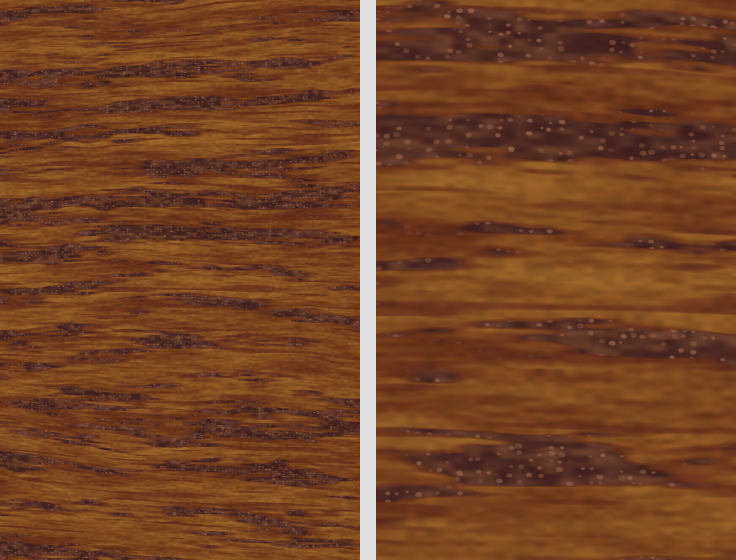
Left: the whole. Right: its middle third, enlarged.
Write a Shadertoy shader that draws this texture.

```glsl
// Stained oak board with horizontal grain: amber fibres crossed by ragged,
// dark violet-brown pore streaks that carry pale specks. Layers of stretched
// value noise, gathered into loose bands, are thresholded into streaks.

const vec3 AMBER      = vec3(0.575, 0.365, 0.150);
const vec3 BROWN      = vec3(0.405, 0.190, 0.085);
const vec3 RED_BROWN  = vec3(0.385, 0.172, 0.098);
const vec3 PORE_DARK  = vec3(0.245, 0.120, 0.120);
const vec3 PORE_LIGHT = vec3(0.420, 0.245, 0.180);
const vec3 SPECK      = vec3(0.590, 0.385, 0.290);

const float SLOPE_BOTTOM = -0.065;   // grain direction at the two ends
const float SLOPE_TOP    =  0.050;
const float WAVE         =  0.016;   // bending of the grain
const float BANDS        = 15.0;     // streak bands per canvas height
const float PORE_LEVEL   =  0.642;   // higher gives fewer dark streaks
const float PORE_EDGE    =  0.034;
const float FIBRE_GAIN   =  2.1;     // contrast of the fibres
const float TOOTH        =  0.17;    // contrast of the finest texture
const vec2  SPECK_GRID   = vec2(165.0, 250.0);
const float SPECK_SHARE  =  0.36;

float hash(vec2 p) {
    vec3 a = fract(vec3(p.xyx) * 0.1031);
    a += dot(a, a.yzx + 33.33);
    return fract((a.x + a.y) * a.z);
}

float noise(vec2 p) {
    vec2 i = floor(p);
    vec2 f = fract(p);
    f = f * f * (3.0 - 2.0 * f);
    float low  = mix(hash(i), hash(i + vec2(1.0, 0.0)), f.x);
    float high = mix(hash(i + vec2(0.0, 1.0)), hash(i + vec2(1.0, 1.0)), f.x);
    return mix(low, high, f.y);
}

// Coordinates that follow the grain.
vec2 grainSpace(vec2 p) {
    float slope = mix(SLOPE_BOTTOM, SLOPE_TOP, p.y);
    float bend = noise(p * vec2(4.0, 5.0) + 7.0) - 0.5
               + 0.3 * (noise(p * vec2(13.0, 22.0) + 31.0) - 0.5);
    return vec2(p.x, p.y - slope * p.x + WAVE * bend);
}

// Fibre brightness, roughly 0 to 1.
float fibres(vec2 q) {
    float sum = 0.0;
    vec2 scale = vec2(4.0, 42.0);
    for (int i = 0; i < 4; i++) {
        sum += 0.25 * (noise(q * scale + 19.0 * float(i + 1)) - 0.5);
        scale *= vec2(2.3, 2.0);
    }
    return 0.56 + FIBRE_GAIN * sum;
}

// Streak field: long islands with feathered ends, favouring the bands.
float streaks(vec2 q) {
    float drift = 1.3 * noise(q * vec2(2.5, 6.0) + 53.0);
    float band = 0.5 + 0.5 * cos(6.28318 * (q.y * BANDS + drift));
    vec2 tilted = vec2(q.x, q.y + 0.03 * q.x);
    return 0.34 * noise(tilted * vec2(6.0, 50.0) + 11.0)
         + 0.28 * noise(q * vec2(13.0, 125.0) + 71.0)
         + 0.26 * noise(q * vec2(32.0, 270.0) + 23.0)
         + 0.20 * band;
}

// Small flattened dots, one at most per cell, of uneven strength.
float specks(vec2 q, float pixel) {
    vec2 cell = floor(q * SPECK_GRID);
    vec2 jitter = vec2(hash(cell + 3.0), hash(cell + 91.0));
    vec2 d = (fract(q * SPECK_GRID) - mix(vec2(0.3), vec2(0.7), jitter)) / SPECK_GRID;
    float radius = mix(0.0006, 0.0015, hash(cell + 47.0));
    float dist = length(d * vec2(0.7, 1.0)) - radius;
    float spot = 1.0 - smoothstep(-pixel * 0.7, pixel * 0.7, dist);
    float strength = mix(0.4, 1.0, hash(cell + 67.0));
    return spot * strength * step(hash(cell + 151.0), SPECK_SHARE);
}

void mainImage(out vec4 fragColor, in vec2 fragCoord) {
    vec2 p = fragCoord / iResolution.y;
    float pixel = 1.0 / iResolution.y;
    vec2 q = grainSpace(p);

    // Fibres with thin darker lines.
    vec3 color = mix(BROWN, AMBER, clamp(fibres(q), 0.0, 1.05));
    float line = smoothstep(0.66, 0.90, noise(q * vec2(9.0, 210.0) + 131.0));
    color = mix(color, RED_BROWN, 0.7 * line);

    // Reddish rim, then the dark pores.
    float s = streaks(q);
    float rim = smoothstep(PORE_LEVEL - 0.12, PORE_LEVEL - 0.01, s);
    color = mix(color, RED_BROWN, 0.75 * rim);
    float pore = smoothstep(PORE_LEVEL - PORE_EDGE, PORE_LEVEL + PORE_EDGE, s);
    float mottle = 0.6 * noise(q * vec2(110.0, 270.0) + 211.0)
                 + 0.4 * noise(q * vec2(25.0, 180.0) + 307.0);
    mottle = smoothstep(0.15, 0.90, mottle);
    color = mix(color, mix(PORE_DARK, PORE_LIGHT, mottle), 0.95 * pore);

    // Pale specks inside the pores and on their rims.
    float speckArea = smoothstep(PORE_LEVEL - 0.06, PORE_LEVEL + 0.02, s);
    color = mix(color, SPECK, 0.75 * speckArea * specks(q, pixel));

    // Fine surface tooth, slightly drawn out along the grain.
    color *= 1.0 + TOOTH * (noise(q * vec2(170.0, 380.0) + 401.0) - 0.5);
    fragColor = vec4(color, 1.0);
}
```
